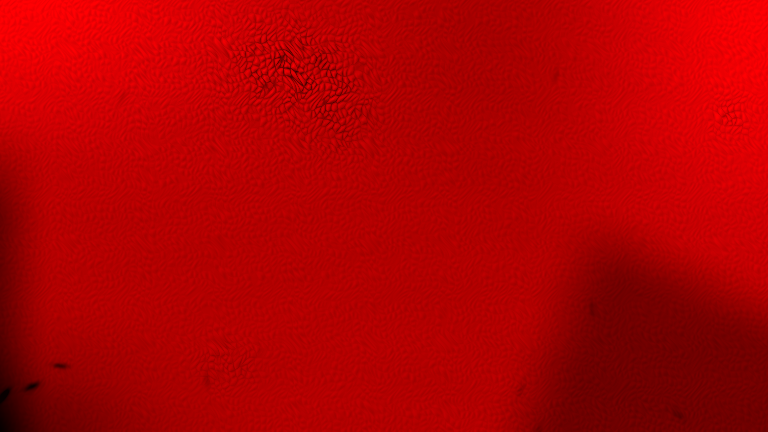
This texture is drawn by a Shadertoy shader. Its source:

```glsl
// Red leathery surface with fine embossed grain, cracked patches and soft shadows.

vec2 hash2(vec2 p) {
    return fract(sin(vec2(dot(p, vec2(127.1, 311.7)), dot(p, vec2(269.5, 183.3)))) * 43758.5);
}

// Soft round spot, 1 at the centre; stretch sets its inverse width and height.
float glow(vec2 p, vec2 centre, vec2 stretch) {
    vec2 d = (p - centre) * stretch;
    return exp(-dot(d, d));
}

// Cellular noise: 0 on the creases between cells, rising inside them.
float creases(vec2 p) {
    vec2 cell = floor(p);
    float nearest = 8.0, second = 8.0;
    for (int y = -1; y <= 1; y++)
    for (int x = -1; x <= 1; x++) {
        vec2 id = cell + vec2(x, y);
        float d = length(id + hash2(id) - p);
        second = min(second, max(nearest, d));
        nearest = min(nearest, d);
    }
    return second - nearest;
}

// Broad light and shade over the sheet.
float lighting(vec2 p) {
    float tone = 0.70;
    tone += 0.29 * glow(p, vec2(0.0, 1.02), vec2(1.8, 3.3));
    tone += 0.27 * glow(p, vec2(1.78, 1.0), vec2(2.6, 1.9));
    tone -= 0.07 * glow(p, vec2(1.15, 1.0), vec2(3.5, 2.0));
    tone -= 0.40 * glow(p, vec2(0.0, -0.05), vec2(3.2, 5.0));

    // dark left edge
    tone -= 0.40 * (1.0 - smoothstep(-0.06, 0.13, p.x)) * (1.0 - smoothstep(0.48, 0.76, p.y));

    // wedge of shadow at the lower right
    float fromLeft = p.x - 1.188 - 0.37 * p.y;
    float fromTop = 0.50 - 0.47 * (p.x - 1.366) - p.y;
    tone -= 0.27 * smoothstep(-0.09, 0.13, fromLeft) * smoothstep(-0.07, 0.13, fromTop);

    // faint mottling
    tone += 0.008 * sin(p.x * 9.0 + 3.0 * sin(p.y * 7.0)) * sin(p.y * 31.0 + 2.0 * sin(p.x * 5.0));
    return tone;
}

// Scattered dark smudges; the first three gather in the lower left corner.
float smudges(vec2 p) {
    float dark = 0.0;
    for (int i = 0; i < 11; i++) {
        bool corner = i < 3;
        vec2 h = hash2(vec2(i, 4.7));
        vec2 centre = corner ? vec2(0.01 + 0.065 * float(i), 0.07 + 0.035 * float(i) + 0.02 * h.y)
                             : h * vec2(1.78, 1.0);
        float angle = corner ? 0.9 - 0.5 * float(i) : 6.28 * h.x;
        vec2 axis = vec2(cos(angle), sin(angle));
        vec2 d = p - centre;
        d = vec2(dot(d, axis), dot(d, vec2(-axis.y, axis.x)));
        dark += (corner ? 0.35 : 0.10) * glow(d, vec2(0.0), vec2(55.0, 130.0 + 40.0 * h.y));
    }
    return dark;
}

void mainImage(out vec4 fragColor, in vec2 fragCoord) {
    vec2 p = fragCoord / iResolution.y;

    // grain lifted by light from the upper left
    vec2 q = p * vec2(76.0, 62.0);
    q += 0.8 * sin(p.yx * vec2(29.0, 37.0)) + 0.5 * sin(p.yx * vec2(83.0, 71.0) + 1.7);
    float ridge = creases(q);
    float relief = ridge - creases(q + vec2(-0.34, 0.30));

    // patches where the grain is rougher and cracked
    float cracked = glow(p, vec2(0.66, 0.845), vec2(8.5, 11.0))
                  + 0.6 * glow(p, vec2(0.78, 0.75), vec2(13.0, 11.0))
                  + 0.4 * glow(p, vec2(1.69, 0.73), vec2(20.0, 20.0))
                  + 0.3 * glow(p, vec2(0.53, 0.16), vec2(15.0, 20.0));
    float rough = glow(p, vec2(0.65, 0.83), vec2(2.6, 4.0))
                + 0.5 * glow(p, vec2(1.45, 0.05), vec2(3.0, 5.0));
    float patchy = 0.65 + 0.35 * sin(p.x * 67.0 + 2.0 * sin(p.y * 53.0));

    float tone = lighting(p);
    tone += tone * relief * (0.10 + 0.09 * rough + 0.20 * cracked);
    tone -= 0.32 * cracked * patchy * (1.0 - smoothstep(0.0, 0.30, ridge));
    tone -= smudges(p);
    tone = clamp(tone, 0.03, 1.0);

    fragColor = vec4(tone, 0.0, 0.012 * smoothstep(0.66, 0.85, tone), 1.0);
}
```
